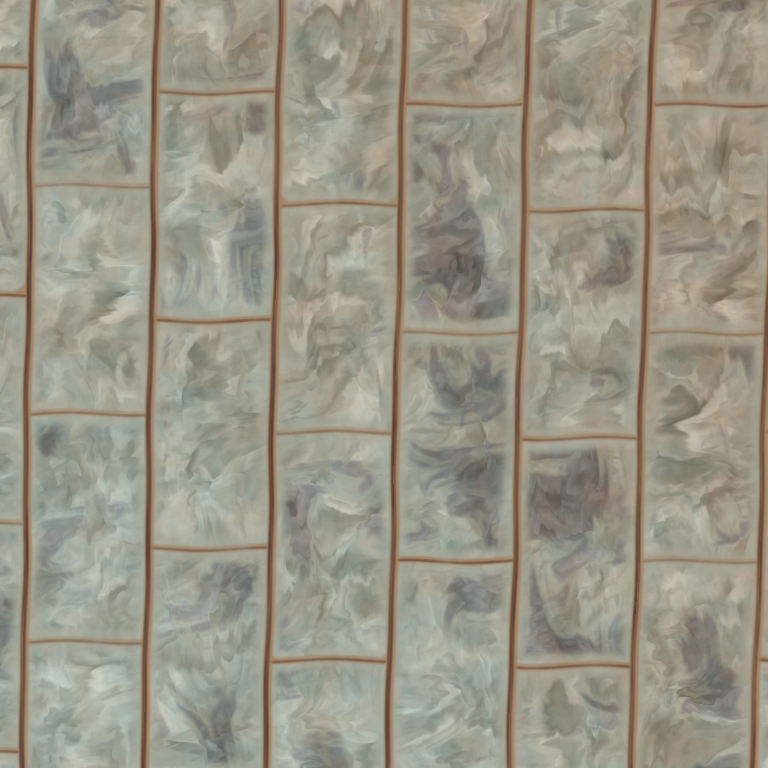
Write a WebGL 1 fragment shader that draws this texture.

```glsl
precision highp float;
uniform vec2 u_resolution;

#define PITCH 0.297
#define CORE 0.0034
#define RIM 0.0085
#define RELIEF 0.13
#define STAINING 0.85
#define COOL_STONE vec3(0.63, 0.66, 0.615)
#define WARM_STONE vec3(0.62, 0.58, 0.505)
#define COOL_STAIN vec3(0.44, 0.46, 0.45)
#define WARM_STAIN vec3(0.42, 0.37, 0.345)
#define PALE_EDGE vec3(0.68, 0.67, 0.60)
#define JOINT_DARK vec3(0.36, 0.25, 0.20)
#define JOINT_TAN vec3(0.63, 0.50, 0.38)

float hash(vec2 p) {
  vec3 q = fract(p.xyx * vec3(0.1031, 0.1030, 0.0973));
  q += dot(q, q.yzx + 33.33);
  return fract((q.x + q.y) * q.z);
}

// Layered, warped sines for soft patches
float clouds(vec2 p) {
  float sum = 0.0, amp = 0.5;
  for (int i = 0; i < 4; i++) {
    p = mat2(0.8, 0.6, -0.6, 0.8) * p;
    p += 0.7 * sin(p.yx * 1.3 + float(i));
    sum += amp * sin(p.x) * sin(p.y + 1.0);
    p *= 1.9;
    amp *= 0.55;
  }
  return sum;
}

// Smooth cellular noise whose cells are tilted chips
float facets(vec2 p) {
  vec2 cell = floor(p);
  float sum = 0.0, total = 0.0;
  for (int j = -1; j <= 1; j++) {
    for (int i = -1; i <= 1; i++) {
      vec2 id = cell + vec2(float(i), float(j));
      vec2 d = id + vec2(hash(id), hash(id + 17.3)) - p;
      float angle = 6.2832 * hash(id + 5.7);
      float weight = exp(-9.0 * dot(d, d));
      float tilt = dot(d, vec2(cos(angle), sin(angle)));
      sum += weight * (hash(id + 41.0) - 0.5 + 0.9 * tilt);
      total += weight;
    }
  }
  return sum / total;
}

float band(float d, float inner, float outer) {
  return 1.0 - smoothstep(inner, outer, abs(d));
}

void main() {
  vec2 uv = gl_FragCoord.xy / u_resolution;

  // Leaning columns, with every second one dropped by about half a block
  float width = mix(0.1585, 0.1617, uv.y);
  float wobble = 0.0012 * sin(uv.y * 17.0) + 0.0006 * sin(uv.y * 41.0 + uv.x * 9.0);
  float across = (uv.x + wobble - mix(0.029, 0.042, uv.y)) / width;
  float column = floor(across) + 1.0;
  float offset = 0.318 + column * (0.002 * column - 0.02) - 0.135 * mod(column, 2.0);
  float x = fract(across) * width;
  float sag = 0.002 * sin(x * 38.0 + column * 2.6);
  float up = (uv.y + sag - offset) / PITCH;
  vec2 id = vec2(column, floor(up));
  vec2 size = vec2(width, PITCH);
  vec2 local = vec2(x, fract(up) * PITCH);
  vec2 q = local - 0.5 * size;

  // Distance inside the block, some with rounded lower corners
  float radius = 0.005 + 0.024 * smoothstep(0.6, 1.0, hash(id + 23.0)) * step(q.y, 0.0);
  vec2 b = abs(q) - 0.5 * size + radius;
  float edge = radius - length(max(b, 0.0)) - min(max(b.x, b.y), 0.0);
  float inside = smoothstep(0.006, 0.026, edge);

  // Chipped stone surface
  vec2 p = uv + 20.0 * vec2(hash(id), hash(id + 9.0));
  vec2 warp = vec2(clouds(p * 20.0), clouds(p * 20.0 + 7.0));
  vec2 chip = mat2(0.8, 0.42, -0.6, 0.56) * p * 30.0 + 1.3 * warp;
  float relief = facets(chip) + 0.5 * facets(chip * 2.3 + 4.0);

  // Warm to cool drift and dark patches
  float drift = 0.55 * uv.x + 0.5 * uv.y + 0.3 * clouds(p * 14.0);
  float warmth = smoothstep(0.05, 1.05, drift + 0.25 * (hash(id + 31.0) - 0.5));
  vec3 color = mix(COOL_STONE, WARM_STONE, warmth);
  float patches = clouds(p * 22.0 + 3.0) + 0.35 * relief;
  patches += 0.75 * (hash(id + 3.0) - 0.55) + 0.2 * (uv.x - 0.5);
  float stain = smoothstep(0.12, 0.5, patches) * inside;
  color = mix(color, mix(COOL_STAIN, WARM_STAIN, warmth), STAINING * stain);
  color += RELIEF * relief * mix(0.35, 1.0, inside);
  color += vec3(0.03, -0.005, -0.02) * clouds(p * 45.0);
  color += 0.025 * clouds(p * 150.0);
  color = mix(color, PALE_EDGE, 0.3 * band(edge, 0.008, 0.02));

  // Worn horizontal joints, each with its own strength
  float bed = local.y - PITCH * step(0.0, q.y);
  float wear = mix(0.4, 1.0, hash(vec2(column, id.y + step(0.0, q.y)) + 57.0));
  wear *= 0.85 + 0.3 * clouds(uv * 50.0);
  float corner = 1.0 - smoothstep(0.0, 0.006, edge);
  color = mix(color, JOINT_TAN, wear * max(corner, band(bed, 0.002, 0.0065)));
  color = mix(color, JOINT_DARK, 0.65 * wear * band(bed + 0.001, 0.0004, 0.003));

  // Deep vertical joints with a tan lip
  float side = local.x - width * step(0.0, q.x);
  float depth = 0.75 + 0.4 * clouds(vec2(column * 5.0, uv.y * 14.0));
  color = mix(color, JOINT_TAN, 0.85 * band(side - 0.0012, 0.0035, RIM));
  color = mix(color, JOINT_DARK, clamp(depth, 0.35, 1.0) * band(side, 0.4 * CORE, 1.4 * CORE));

  gl_FragColor = vec4(clamp(color, 0.0, 1.0), 1.0);
}
```
